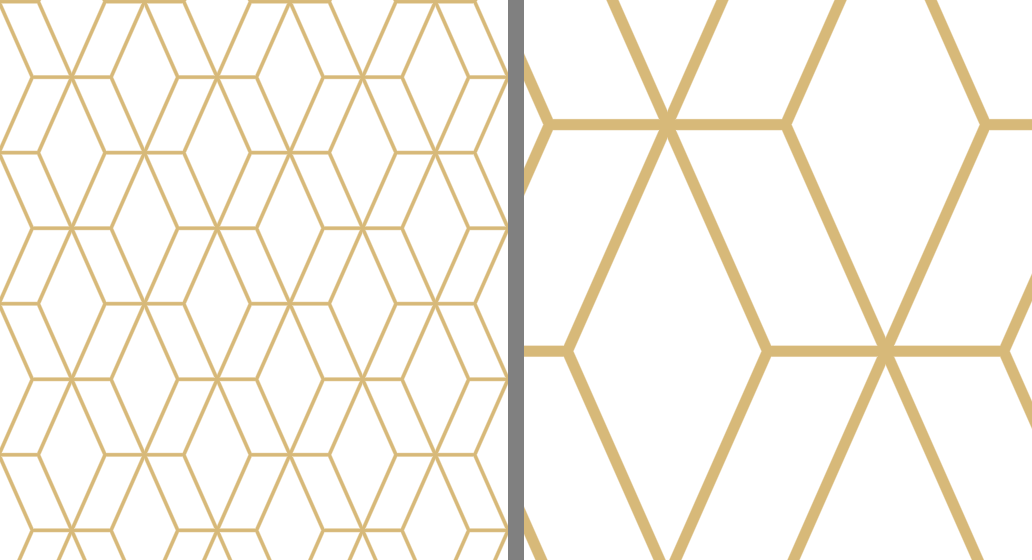
Left, the full canvas; right, a detail of the centre.
A WebGL 2 fragment shader for this pattern:

```glsl
#version 300 es
precision highp float;
// Gold line lattice of tall rhombi and slanted parallelograms on white.
// The plane is mirror-folded into one small cell holding four strokes;
// the distance to the nearest stroke gives smooth, even lines.

uniform vec2 u_resolution;
out vec4 fragColor;

// Lengths as fractions of the canvas height
const vec2 CELL = vec2(0.12988, 0.13487);   // half a column period, one row
const vec2 STAR = vec2(0.2579, 0.9971);     // one six-armed crossing
const float ARM = 0.0703;                   // horizontal arm of a crossing
const float LINE_WIDTH = 0.0066;

const vec3 WHITE = vec3(1.0);
const vec3 GOLD = vec3(0.845, 0.725, 0.475);

// Mirror p back and forth into the box from 0 to size
vec2 mirrorFold(vec2 p, vec2 size) {
    return abs(mod(p + size, 2.0 * size) - size);
}

float segmentDistance(vec2 p, vec2 a, vec2 b) {
    vec2 ab = b - a;
    float t = clamp(dot(p - a, ab) / dot(ab, ab), 0.0, 1.0);
    return length(p - a - ab * t);
}

// Nearest stroke inside a folded cell with crossings at opposite corners
float latticeDistance(vec2 p, vec2 cell, float arm) {
    vec2 armEnd = vec2(arm, 0.0);
    vec2 farArmEnd = vec2(cell.x - arm, cell.y);
    float flats = min(segmentDistance(p, vec2(0.0), armEnd),
                      segmentDistance(p, farArmEnd, cell));
    float slants = min(segmentDistance(p, vec2(0.0), farArmEnd),
                       segmentDistance(p, armEnd, cell));
    return min(flats, slants);
}

// Coverage of a line of the given width, with a soft edge
float strokeMask(float dist, float width, float soft) {
    return 1.0 - smoothstep(-soft, soft, dist - 0.5 * width);
}

void main() {
    vec2 p = gl_FragCoord.xy / u_resolution.y;
    float pixel = 1.0 / u_resolution.y;

    vec2 local = mirrorFold(p - STAR, CELL);
    float dist = latticeDistance(local, CELL, ARM);
    float ink = strokeMask(dist, LINE_WIDTH, 0.85 * pixel);

    fragColor = vec4(mix(WHITE, GOLD, ink), 1.0);
}
```
